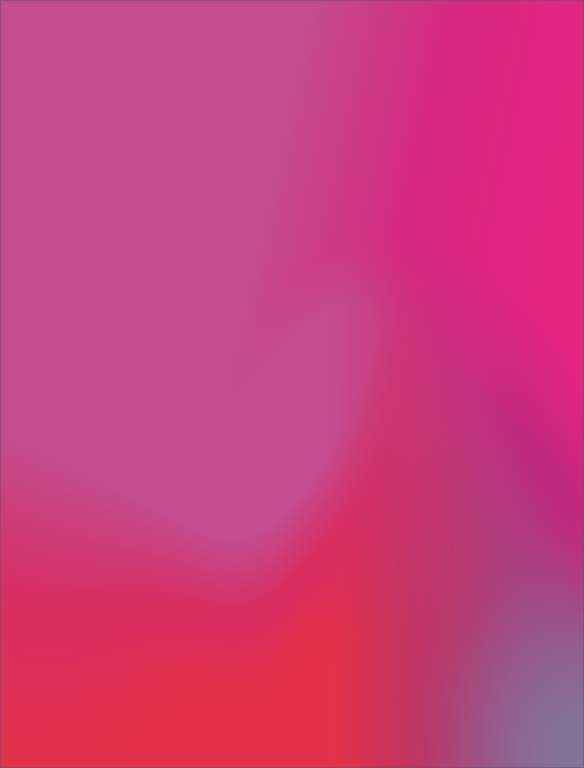
A Shadertoy shader for this background:

```glsl
// Soft mesh gradient: a mauve lobe between hot pink, red and slate fields.

const vec3 MAUVE   = vec3(0.767, 0.298, 0.560);
const vec3 MAGENTA = vec3(0.840, 0.160, 0.505);
const vec3 PINK    = vec3(0.897, 0.143, 0.510);
const vec3 CRIMSON = vec3(0.845, 0.182, 0.390);
const vec3 RED     = vec3(0.895, 0.194, 0.285);
const vec3 ROSE    = vec3(0.800, 0.205, 0.460);
const vec3 WINE    = vec3(0.745, 0.200, 0.385);
const vec3 PLUM    = vec3(0.665, 0.250, 0.500);
const vec3 ORCHID  = vec3(0.802, 0.190, 0.502);
const vec3 PURPLE  = vec3(0.755, 0.158, 0.500);
const vec3 SLATE   = vec3(0.510, 0.455, 0.600);
const vec3 FRAME   = vec3(0.420, 0.330, 0.400);

// Three-colour ramp: a at 0, b at 1, c at the given end.
vec3 ramp(vec3 a, vec3 b, vec3 c, float end, float t) {
    vec3 first = mix(a, b, clamp(t, 0.0, 1.0));
    return mix(first, c, smoothstep(0.8, end, t));
}

// Slanted sweep from mauve to pink.
vec3 upperField(vec2 p) {
    float start = 0.24 + 0.29 * p.y;
    return ramp(MAUVE, MAGENTA, PINK, 2.2, (p.x - start) / 0.25);
}

// Mauve lobe melting downward into crimson and red.
vec3 warmField(vec2 p) {
    float rise = max(p.x - 0.35, 0.0);
    float rim = 0.44 - 0.38 * p.x + 4.1 * rise * rise;
    float width = 0.205 - 0.11 * smoothstep(0.0, 0.39, p.x)
                        + 0.11 * smoothstep(0.50, 0.72, p.x);
    return ramp(MAUVE, CRIMSON, RED, 2.4, (rim - p.y) / width);
}

// Rose to wine to plum, purple along the diagonal, slate glow in the corner.
vec3 coolField(vec2 p) {
    vec3 col = mix(WINE, ROSE, smoothstep(0.10, 0.52, p.y));
    col = mix(col, PLUM, smoothstep(0.69, 0.92, p.x));
    vec3 band = mix(ORCHID, PURPLE, smoothstep(0.70, 0.92, p.x));
    col = mix(col, band, smoothstep(1.20, 1.45, p.y + 1.1 * p.x));
    float reach = length((p - vec2(1.0, 0.02)) / vec2(0.30, 0.28));
    return mix(col, SLATE, 1.0 - smoothstep(0.0, 1.10, reach));
}

// Arched mask: crisp on the left shoulder, softer on the right.
float archMask(vec2 p) {
    float dx = max(p.x - 0.683, -0.3);
    float crest = 0.700 - 1.95 * dx * dx;
    float softness = mix(0.08, 0.18, smoothstep(0.55, 0.85, p.x));
    return clamp((crest - p.y) / softness, 0.0, 1.0);
}

void mainImage(out vec4 fragColor, in vec2 fragCoord) {
    vec2 p = fragCoord / iResolution.xy;

    // Blend the lower fields, then lay the upper sweep over the arch.
    vec3 lower = mix(warmField(p), coolField(p), smoothstep(0.55, 0.735, p.x));
    vec3 col = mix(upperField(p), lower, archMask(p));

    // Faint hairline frame.
    vec2 inset = min(p, 1.0 - p) * vec2(iResolution.x / iResolution.y, 1.0);
    float edge = min(inset.x, inset.y);
    col = mix(col, FRAME, 0.6 * (1.0 - smoothstep(0.0005, 0.0025, edge)));

    fragColor = vec4(col, 1.0);
}
```
